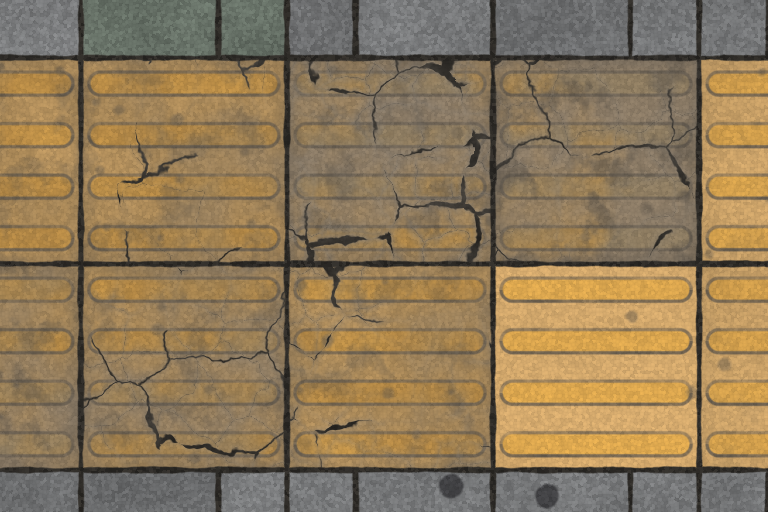
Write a Shadertoy shader that draws this texture.

```glsl
// Worn yellow tactile paving: two rows of square tiles with four raised bars each,
// between bands of grey pavers. Bars are capsule distances, cracks are warped
// cellular edges, and stains come from layered sines and cellular spots.

const float TILE = 0.4025;                  // tile pitch, in canvas heights
const vec2 ORIGIN = vec2(0.158, 0.082);     // lower left corner of tile (0, 0)
const float BARS = 4.0;
const float BAR_REACH = 0.405;              // half length of a bar's axis
const float BAR_RADIUS = 0.050;
const float GROOVE = 0.008;                 // half width of the line round a bar
const float JOINT = 0.013;                  // half width of the joints
const vec3 FRESH = vec3(0.84, 0.67, 0.43), FRESH_BAR = vec3(0.87, 0.66, 0.31);
const vec3 OCHRE = vec3(0.66, 0.53, 0.34), OCHRE_BAR = vec3(0.70, 0.53, 0.27);
const vec3 WORN = vec3(0.55, 0.485, 0.40), WORN_BAR = vec3(0.56, 0.49, 0.38);
const vec3 GRIME = vec3(0.36, 0.33, 0.29), DUST = vec3(0.49, 0.46, 0.42);
const vec3 GAP = vec3(0.17, 0.16, 0.145);
const vec3 PAVER = vec3(0.45, 0.455, 0.46), MOSS = vec3(0.40, 0.44, 0.40);
const vec3 GUM = vec3(0.22, 0.22, 0.23);
// Wear and crack damage per tile: lower row, then upper row, from the left.
const float WEAR[10] = float[10](0.75, 0.62, 0.50, 0.02, 0.15, 0.48, 0.52, 0.80, 0.98, 0.15);
const float DAMAGE[10] = float[10](0.0, 0.62, 0.70, 0.0, 0.0, 0.0, 0.28, 1.0, 0.55, 0.0);

vec2 hash2(vec2 p) {
    return fract(sin(vec2(dot(p, vec2(127.1, 311.7)), dot(p, vec2(269.5, 183.3)))) * 4375.85);
}

float layeredSines(vec2 p) {
    float sum = 0.0, amp = 0.5;
    for (int i = 0; i < 6; i++) {
        p = mat2(0.8, 0.6, -0.6, 0.8) * p * 1.8 + 1.7;
        sum += amp * sin(p.x + 1.4 * sin(p.y) + sum);
        amp *= 0.62;
    }
    return sum;
}

// Cellular noise: distance to the nearest seed, distance to the cell edge, cell hash.
vec3 cells(vec2 p) {
    vec2 base = floor(p), near = vec2(9.0), next = vec2(9.0);
    float id = 0.0;
    for (int j = -1; j <= 1; j++)
    for (int i = -1; i <= 1; i++) {
        vec2 cell = base + vec2(i, j), h = hash2(cell);
        vec2 r = cell + 0.1 + 0.8 * h - p;
        if (dot(r, r) < dot(near, near)) { next = near; near = r; id = fract(h.x * 7.0 + h.y * 13.0); }
        else if (dot(r, r) < dot(next, next)) next = r;
    }
    return vec3(length(near), dot(0.5 * (near + next), normalize(next - near)), id);
}

// Signed distance to the cracks of one tile; they narrow and close in places.
float crackDistance(vec2 t, vec2 id, float damage) {
    vec2 warped = t + 0.035 * vec2(layeredSines(t * 5.0), layeredSines(t * 5.0 + 40.0));
    float open = smoothstep(-0.35, 0.35, layeredSines(t * 1.6 + id * 5.0) + damage - 0.45);
    float d = 1.0;
    for (int i = 0; i < 2; i++) {
        float fine = float(i);
        float scale = mix(1.3, 2.6, damage) * (1.0 + 0.9 * fine);
        float width = 0.004 + 0.019 * damage * max(layeredSines(t * 3.0 + 9.0), 0.0);
        width = mix(-0.03, mix(width, 0.0025, fine), open * (1.0 - 0.12 * fine));
        d = min(d, cells(warped * scale + 20.0 * hash2(id + fine)).y / scale - width);
    }
    return d;
}

vec3 wearColor(vec3 fresh, vec3 ochre, vec3 worn, float wear) {
    return mix(mix(fresh, ochre, min(wear * 2.0, 1.0)), worn, max(wear * 2.0 - 1.0, 0.0));
}

vec3 tactileTile(vec2 t, float px) {
    vec2 id = clamp(floor(t), vec2(-1, 0), vec2(3, 1)), q = fract(t);
    int k = int(id.x + 1.0 + 5.0 * id.y);
    float wear = WEAR[k], damage = DAMAGE[k];
    float blotch = layeredSines(t * 2.2), scuff = layeredSines(t * 6.0 + 31.0);
    float age = clamp(wear + (0.06 + 0.3 * wear) * blotch, 0.0, 1.0);

    // Raised bars and the grimy line round each
    float y = (fract(q.y * BARS) - 0.5) / BARS;
    float d = length(vec2(max(abs(q.x - 0.5) - BAR_REACH, 0.0), y)) - BAR_RADIUS;
    vec3 c = mix(wearColor(FRESH_BAR, OCHRE_BAR, WORN_BAR, age),
                 wearColor(FRESH, OCHRE, WORN, age), smoothstep(-px, px, d));
    float groove = 1.0 - smoothstep(GROOVE - px, GROOVE + px, abs(d - 0.006));
    c = mix(c, GRIME, groove * (0.62 + 0.18 * scuff - 0.15 * sign(y) * (1.0 - wear)));

    // Grime in patches, along the rim and in small spots
    vec2 rim = 0.5 - abs(q - 0.5);
    float dirt = 0.55 * wear * smoothstep(0.1, 0.9, scuff);
    dirt += 0.35 * wear * (1.0 - smoothstep(0.01, 0.09, min(rim.x, rim.y) + 0.03 * scuff));
    vec3 spot = cells(t * 7.0);
    dirt += 0.4 * step(0.87, spot.z) * (1.0 - smoothstep(0.08, 0.25, spot.x + 0.1 * scuff));
    c = mix(c, GRIME, min(dirt, 0.8));

    if (damage > 0.0) {
        float crack = crackDistance(t, id, damage);
        c = mix(c, DUST, 0.6 * damage * exp(-40.0 * max(crack, 0.0)));
        c = mix(c, GAP * (1.25 + 0.4 * scuff), 1.0 - smoothstep(-px, px, crack));
    }
    return c;
}

// Pavers span two, one, one and two thirds of a tile, in turn.
bool isPaverJoint(float k) { return abs(abs(mod(k, 6.0) - 3.0) - 2.0) > 0.5; }

vec3 greyPaver(vec2 t) {
    float left = floor(t.x * 3.0);
    if (!isPaverJoint(left)) left -= 1.0;
    vec2 tint = hash2(vec2(left, step(1.0, t.y)));
    float mossy = step(1.0, t.y) * step(-0.5, left) * step(left, 2.5);
    vec3 c = mix(PAVER, MOSS, mossy) * (0.94 + 0.12 * tint.x + 0.06 * layeredSines(t * 5.0));
    for (int i = 0; i < 2; i++) {           // trodden gum
        vec2 spot = (vec2(0.883, 0.05) + float(i) * vec2(0.186, -0.02) - ORIGIN) / TILE;
        float r = length(t - spot) + 0.006 * layeredSines(t * 9.0);
        c = mix(c, GUM, 0.85 * (1.0 - smoothstep(0.05, 0.066, r)));
    }
    return c;
}

void mainImage(out vec4 fragColor, in vec2 fragCoord) {
    vec2 t = (fragCoord / iResolution.y - ORIGIN) / TILE;
    float px = 1.0 / (iResolution.y * TILE);
    bool tactile = t.y > 0.0 && t.y < 2.0;
    vec3 c = tactile ? tactileTile(t, px) : greyPaver(t);

    // Stone grain
    vec3 grain = cells(t * 60.0);
    c *= 1.0 + (tactile ? 0.12 : 0.22) * (grain.z - 0.5) - 0.08 * (grain.x - 0.4);

    // Joints, slightly ragged
    float line = round(t.x * 3.0);
    float across = abs(t.x - round(t.x));
    if (!tactile) across = isPaverJoint(line) ? abs(t.x - line / 3.0) : 1.0;
    float joint = min(across, abs(t.y - clamp(round(t.y), 0.0, 2.0)));
    joint += 0.005 * layeredSines(t * 8.0);
    c = mix(c, GAP * (0.8 + 0.5 * grain.z), 1.0 - smoothstep(JOINT - px, JOINT + px, joint));
    fragColor = vec4(c, 1.0);
}
```
